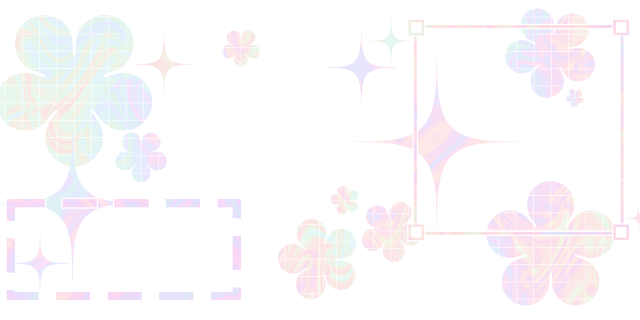
This background is drawn by a WebGL 1 fragment shader. Its source:

```glsl
precision highp float;
// Pastel iridescent flowers and sparkles on white, with a dashed box and a square frame.
uniform vec2 u_resolution;

// Anti-aliased coverage of a signed distance, in canvas heights
float cover(float d) {
  float soft = 0.6 / u_resolution.y;
  return 1.0 - smoothstep(-soft, soft, d);
}

// Marbled pearl colour from layered sines around a base hue angle
vec3 pearl(vec2 p, float hue) {
  vec2 w = p * 11.0;
  w += sin(w.yx * 1.3 + hue);
  w += 0.6 * sin(w.yx * 2.1 + vec2(1.0, 4.0));
  float angle = hue + 0.6 * sin(w.x + 0.5 * w.y) + 0.4 * sin(1.7 * w.y);
  // Fine foil streaks
  float streak = sin(5.0 * w.x + 2.0 * sin(3.0 * w.y)) * sin(3.3 * w.y - 2.0 * w.x);
  angle += 1.3 * streak;
  return vec3(0.938, 0.920, 0.944) + 0.008 * streak
    + vec3(0.055, 0.045, 0.05) * cos(angle - vec3(0.0, 2.3, 4.1));
}

// Five tapered round petals with a fine white grid
void flower(inout vec3 color, vec2 p, vec2 center, float radius, float turn, float hue) {
  vec2 local = (p - center) / radius;
  float len = length(local);
  float angle = atan(local.y, local.x + 1e-5) - turn;
  angle = abs(mod(angle + 0.6283, 1.2566) - 0.6283);
  vec2 q = len * vec2(cos(angle), sin(angle));
  float petal = dot(q, vec2(0.831, 0.556)) < 0.532
    ? dot(q, vec2(-0.556, 0.831))
    : length(q - vec2(0.64, 0.0)) - 0.356;
  petal = min(petal, len - 0.38);
  vec2 grid = abs(fract((p - center) / 0.054 + 0.5) - 0.5) * 0.054;
  float line = cover(min(grid.x, grid.y) - 0.0013);
  vec3 fill = mix(pearl(p, hue + 1.4 * local.x), vec3(1.0), 0.7 * line);
  color = mix(color, fill, cover(petal * radius));
}

// Four-pointed star with concave sides
void sparkle(inout vec3 color, vec2 p, vec2 center, vec2 size, float hue) {
  vec2 q = abs(p - center) / size;
  float along = max(q.x, q.y);
  float side = pow(max(1.0 - pow(along, 0.4), 0.0), 2.5);
  float d = max(min(q.x, q.y) - side, along - 1.0);
  color = mix(color, pearl(p, hue), cover(d * size.x - 0.0009));
}

// Signed distance to evenly spaced dashes along one axis
float dashes(float s, float start) {
  return abs(mod(s - start + 0.0272, 0.1615) - 0.0807) - 0.0535;
}

// Thick dashed rectangle with a thin white rim
void dashedBox(inout vec3 color, vec2 p) {
  vec2 q = p - vec2(0.387, 0.780);
  vec2 edge = abs(q) - vec2(0.366, 0.158);
  float outer = max(edge.x, edge.y);
  float across = max(dashes(p.x, q.y < 0.0 ? 0.034 : 0.013), -edge.y - 0.026);
  float down = max(dashes(p.y, q.x < 0.0 ? 0.099 : 0.091), -edge.x - 0.026);
  float d = max(outer, min(across, down));
  color = mix(color, vec3(1.0), cover(d - 0.004));
  float hue = 5.0 + 1.2 * smoothstep(0.1, 0.0, p.x);
  color = mix(color, pearl(p, hue) - vec3(0.0, 0.03, 0.0), cover(d));
}

// Thin square outline with hollow handles at its corners
void frame(inout vec3 color, vec2 p) {
  vec2 q = abs(p - vec2(1.621, 0.406));
  float line = abs(max(q.x, q.y) - 0.323);
  vec3 tint = pearl(p, 6.0 + 1.2 * sin(11.0 * p.y + 5.0 * p.x)) - vec3(0.0, 0.03, 0.02);
  color = mix(color, vec3(1.0), cover(line - 0.0085));
  color = mix(color, tint, cover(line - 0.0045));
  vec2 corner = abs(q - 0.320);
  float handle = max(corner.x, corner.y);
  color = mix(color, vec3(1.0), cover(handle - 0.028));
  color = mix(color, tint, cover(abs(handle - 0.0205) - 0.004));
}

void main() {
  // Height is one unit, measured down from the top
  vec2 p = gl_FragCoord.xy / u_resolution.y;
  p.y = 1.0 - p.y;
  vec3 color = vec3(1.0);

  // Flowers: center, radius, turn, hue
  flower(color, p, vec2(0.232, 0.268), 0.253, 1.571, 2.2);
  flower(color, p, vec2(0.753, 0.149), 0.061, 1.571, 0.0);
  flower(color, p, vec2(0.441, 0.487), 0.083, 1.571, 3.6);
  flower(color, p, vec2(1.079, 0.626), 0.046, -1.83, 0.5);
  flower(color, p, vec2(0.998, 0.810), 0.130, -1.87, 0.8);
  flower(color, p, vec2(1.222, 0.722), 0.098, -1.08, 0.4);
  flower(color, p, vec2(1.723, 0.161), 0.146, 1.71, 4.9);
  flower(color, p, vec2(1.797, 0.305), 0.029, 1.71, 5.1);
  flower(color, p, vec2(1.721, 0.773), 0.208, -1.571, 0.0);

  // Sparkles: center, half size, hue
  sparkle(color, p, vec2(0.513, 0.201), vec2(0.089, 0.094), 1.4);
  sparkle(color, p, vec2(1.129, 0.211), vec2(0.107, 0.115), 5.2);
  sparkle(color, p, vec2(1.222, 0.128), vec2(0.063, 0.068), 2.2);
  sparkle(color, p, vec2(1.365, 0.443), vec2(0.253, 0.260), 5.5);
  sparkle(color, p, vec2(0.227, 0.635), vec2(0.229, 0.237), 4.3);
  sparkle(color, p, vec2(0.125, 0.823), vec2(0.089, 0.089), 5.2);
  sparkle(color, p, vec2(1.995, 0.682), vec2(0.034, 0.039), 1.0);

  dashedBox(color, p);
  frame(color, p);
  gl_FragColor = vec4(color, 1.0);
}
```
